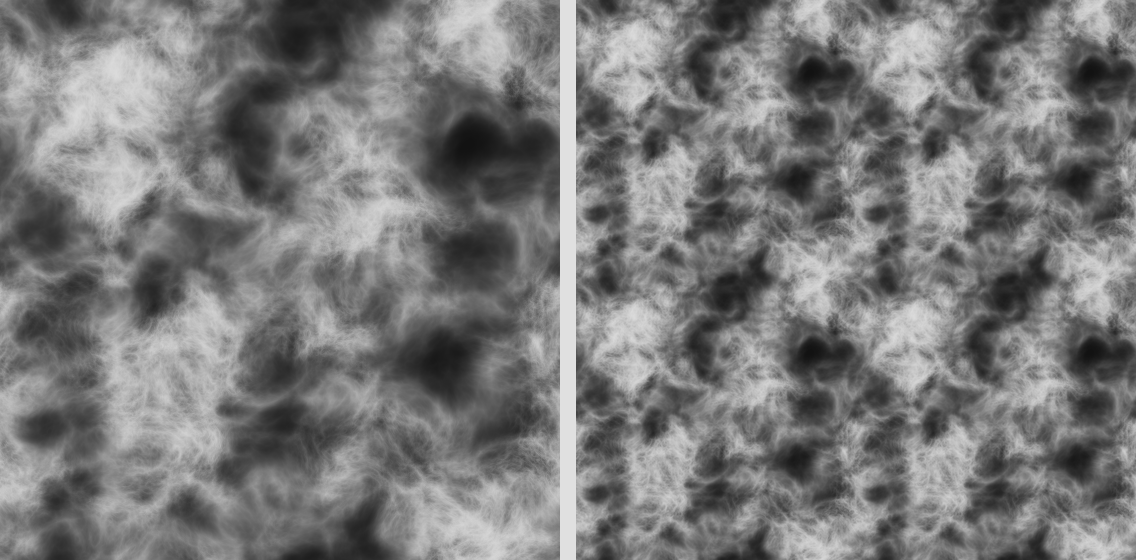
Left, the tile; right, the same tile 2 across and 2 down.
This texture is drawn by a Shadertoy shader. Its source:

```glsl
// Seamless grey storm clouds: smooth dark hollows and bright, finely veined billows.

const float TAU = 6.2831853;
const float MEAN_GREY = 0.465;
const float GREY_RANGE = 0.42;
const float MEAN_FOLD = 0.175;   // average of abs(gradientNoise)

float hash(vec2 p, float seed) {
    return fract(sin(dot(p, vec2(127.1, 311.7)) + seed * 17.13) * 43758.5453);
}

// Slope contribution of one lattice corner, wrapped to the tile
float corner(vec2 cell, vec2 offset, vec2 cells, float seed) {
    float angle = TAU * hash(mod(cell, cells), seed);
    return dot(vec2(cos(angle), sin(angle)), offset);
}

// Periodic gradient noise; each seed also shifts the lattice
float gradientNoise(vec2 uv, vec2 cells, float seed) {
    vec2 p = uv * cells + fract(seed * vec2(0.618, 0.382));
    vec2 i = floor(p);
    vec2 f = p - i;
    vec2 w = f * f * f * (f * (f * 6.0 - 15.0) + 10.0);
    vec2 e = vec2(1.0, 0.0);
    float low = mix(corner(i, f, cells, seed),
                    corner(i + e.xy, f - e.xy, cells, seed), w.x);
    float high = mix(corner(i + e.yx, f - e.yx, cells, seed),
                     corner(i + e.xx, f - e.xx, cells, seed), w.x);
    return mix(low, high, w.y);
}

// Broad light and dark masses
float cloudMass(vec2 uv, vec2 cells, float seed) {
    float sum = 0.0;
    float amplitude = 1.0;
    for (int k = 0; k < 4; k++) {
        sum += amplitude * gradientNoise(uv, cells, seed + float(k));
        cells *= 2.0;
        amplitude *= 0.5;
    }
    return sum;
}

// Folded noise: rounded dark puffs parted by bright creases
float billows(vec2 uv, vec2 cells, float gain, float seed) {
    float sum = 0.0;
    float amplitude = 1.0;
    for (int k = 0; k < 6; k++) {
        float fold = abs(gradientNoise(uv, cells, seed + float(k)));
        sum += amplitude * (MEAN_FOLD - fold);
        cells *= 2.0;
        amplitude *= gain;
    }
    return sum;
}

// Small swirl that bends the creases
vec2 warp(vec2 uv, vec2 cells, float strength) {
    return uv + strength * vec2(gradientNoise(uv, cells, 31.0),
                                gradientNoise(uv, cells, 47.0));
}

void mainImage(out vec4 fragColor, in vec2 fragCoord) {
    vec2 uv = fragCoord / iResolution.xy;
    vec2 bent = warp(uv, vec2(8.0), 0.035);

    float mass = cloudMass(bent, vec2(3.0, 4.0), 3.0);

    // Fine octaves fade out in the dark hollows
    float lightness = smoothstep(-0.35, 0.3, mass);
    float detail = billows(bent, vec2(6.0), mix(0.45, 0.68, lightness), 11.0);

    // Soft limits keep shadows and highlights from clipping
    float tone = 0.72 * mass + 0.72 * detail;
    float grey = MEAN_GREY + GREY_RANGE * tanh(tone / GREY_RANGE);
    fragColor = vec4(vec3(grey), 1.0);
}
```
